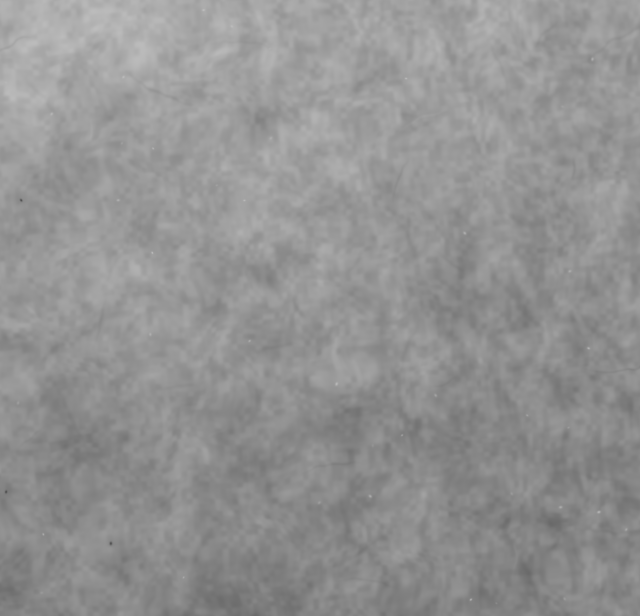
Reproduce this texture procedurally as a Shadertoy shader.

```glsl
// Soft grey handmade paper under uneven light: a brightness ramp carries
// several octaves of warped noise, with faint curved fibres and creases,
// blurred stains and a sparse scatter of tiny light and dark specks.

#define BASE_GREY 0.510
#define TOP_LIFT 0.098
#define CORNER_GLOW 0.060
#define MOTTLE 0.024
#define FIBRE_COUNT 80
#define FIBRE_CONTRAST 0.038
#define STAIN_COUNT 16
#define STAIN_CONTRAST 0.045
#define SPECK_GRID 19.0
#define LIGHT_SPECKS 0.13
#define DARK_SPECKS 0.007

float hash(vec2 p) {
    vec3 q = fract(vec3(p.xyx) * 0.1031);
    q += dot(q, q.yzx + 33.33);
    return fract((q.x + q.y) * q.z);
}

vec2 hash2(vec2 p) {
    return vec2(hash(p), hash(p + 57.3));
}

// Smooth value noise in -1..1
float noise(vec2 p) {
    vec2 i = floor(p), f = fract(p);
    f = f * f * f * (f * (f * 6.0 - 15.0) + 10.0);
    float low = mix(hash(i), hash(i + vec2(1, 0)), f.x);
    float high = mix(hash(i + vec2(0, 1)), hash(i + vec2(1, 1)), f.x);
    return 2.0 * mix(low, high, f.y) - 1.0;
}

vec2 turn(vec2 p, float angle) {
    float c = cos(angle), s = sin(angle);
    return vec2(c * p.x + s * p.y, c * p.y - s * p.x);
}

// Pulp clouds from broad patches down to fine grain
float mottle(vec2 p) {
    vec2 warp = vec2(noise(p * 16.0 + 3.0), noise(p * 16.0 + 41.0));
    vec2 q = p + 0.008 * warp;
    float sum = 0.0, scale = 5.0, weight = 0.9;
    for (int i = 0; i < 5; i++) {
        sum += weight * noise(turn(q, 0.4 + 1.1 * float(i)) * scale + 17.0 * float(i));
        scale *= 2.15;
        weight *= i < 3 ? 1.13 : 0.80;
    }
    // Upright grain, stronger towards the right
    float upright = noise(q * vec2(95.0, 42.0) + 90.0);
    return sum + mix(0.35, 0.9, smoothstep(0.1, 0.8, p.x)) * upright;
}

// Short bent strokes, mostly dark, fading out at their ends
float fibres(vec2 p, float aspect) {
    float sum = 0.0;
    for (int i = 0; i < FIBRE_COUNT; i++) {
        vec2 id = vec2(float(i), 7.0);
        vec2 shape = hash2(id + 11.0);
        vec2 q = turn(p - hash2(id) * vec2(aspect, 1.0), 6.2832 * hash(id + 23.0));
        float reach = mix(0.025, 0.10, shape.x * shape.x);
        float width = mix(0.0022, 0.0060, shape.y);
        q.y += (shape.y - 0.5) * 8.0 * q.x * q.x + 0.003 * noise(q.xx * 45.0 + id);
        float line = exp(-q.y * q.y / (width * width));
        float fade = 1.0 - smoothstep(0.2, 1.0, abs(q.x) / reach);
        float tone = hash(id + 31.0) < 0.68 ? -1.0 : 0.65;
        sum += tone * line * fade * mix(0.4, 1.0, hash(id + 43.0));
    }
    return sum;
}

// Blurred dark patches with ragged rims
float stains(vec2 p, float aspect) {
    float sum = 0.0;
    vec2 ragged = p + 0.012 * vec2(noise(p * 38.0), noise(p * 38.0 + 70.0));
    for (int i = 0; i < STAIN_COUNT; i++) {
        vec2 id = vec2(float(i), 83.0);
        vec2 q = turn(ragged - hash2(id) * vec2(aspect, 0.85), 3.1416 * hash(id + 5.0));
        q /= mix(vec2(0.014, 0.010), vec2(0.045, 0.016), hash(id + 9.0));
        sum += exp(-dot(q, q)) * mix(0.4, 1.0, hash(id + 15.0));
    }
    return sum;
}

// One possible speck per cell: x holds light cover, y holds dark cover
vec2 specks(vec2 p) {
    vec2 cell = floor(p * SPECK_GRID);
    vec2 centre = 0.15 + 0.7 * hash2(cell + 101.0);
    vec2 q = turn((fract(p * SPECK_GRID) - centre) / SPECK_GRID, 6.2832 * hash(cell + 131.0));
    q.x *= 0.75;
    float radius = mix(0.0014, 0.0022, hash(cell + 151.0));
    float cover = exp(-dot(q, q) / (radius * radius));
    float kind = hash(cell + 171.0);
    float light = step(kind, LIGHT_SPECKS) * mix(0.2, 0.9, hash(cell + 191.0));
    return cover * vec2(light, step(1.0 - DARK_SPECKS, kind));
}

void mainImage(out vec4 fragColor, in vec2 fragCoord) {
    vec2 p = fragCoord / iResolution.y;
    float aspect = iResolution.x / iResolution.y;

    // Uneven light, brightest at the upper left
    vec2 toCorner = p - vec2(0.08, 1.0);
    float grey = BASE_GREY + TOP_LIFT * p.y;
    grey += CORNER_GLOW * exp(-4.0 * dot(toCorner, toCorner));

    // Paper body
    grey += MOTTLE * mottle(p);
    grey += FIBRE_CONTRAST * fibres(p, aspect);
    grey -= STAIN_CONTRAST * stains(p, aspect);

    // Dust
    vec2 dust = specks(p);
    grey = mix(grey, 0.80, 0.75 * dust.x);
    grey = mix(grey, 0.27, 0.85 * dust.y);

    fragColor = vec4(vec3(clamp(grey, 0.0, 1.0)), 1.0);
}
```
